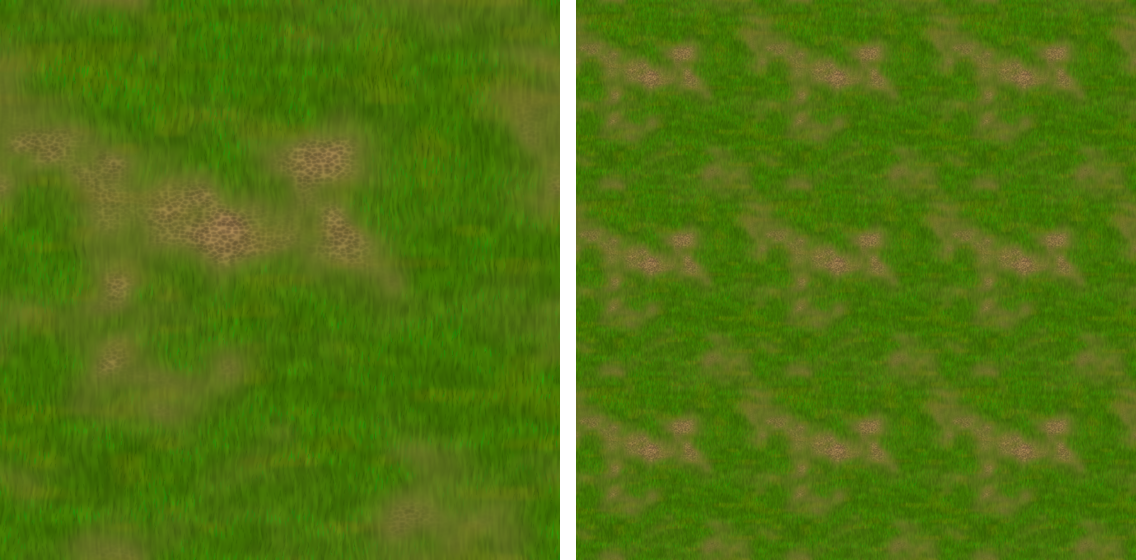
Left: one tile. Right: repeated 3 by 3.
Give the GLSL for this texture, as a Shadertoy shader.

```glsl
#define GRASS vec3(0.245, 0.445, 0.008)
#define SOIL vec3(0.56, 0.45, 0.275)
#define BRIGHT_BLADE vec3(0.11, 0.58, 0.03)
#define DARK_BLADE vec3(0.17, 0.35, 0.0)
#define YELLOW_TUFT vec3(0.38, 0.47, 0.01)
#define PATCHES vec2(5.0, 7.0)
#define BLADES vec2(120.0, 38.0)
#define GRAINS vec2(104.0, 150.0)
#define BLADE_WIDTH 0.0011
#define STREAK_CONTRAST 0.30
#define TAU 6.2831853

vec2 hash2(vec2 p) {
    vec3 q = fract(p.xyx * vec3(0.1031, 0.1030, 0.0973));
    q += dot(q, q.yzx + 33.33);
    return fract((q.xx + q.yz) * q.zy);
}

// Value noise that wraps over the unit square
float noise(vec2 p, vec2 period, float seed) {
    p *= period;
    vec2 c = floor(p), f = fract(p);
    f = f * f * (3.0 - 2.0 * f);
    vec2 a = mod(c, period) + seed, b = mod(c + 1.0, period) + seed;
    return mix(mix(hash2(a).x, hash2(vec2(b.x, a.y)).x, f.x),
               mix(hash2(vec2(a.x, b.y)).x, hash2(b).x, f.x), f.y);
}

// Distance to the nearest soil grain, in cells
float grainDistance(vec2 p) {
    p *= GRAINS;
    vec2 c = floor(p), f = fract(p);
    float nearest = 2.0;
    for (int y = -1; y <= 1; y++)
    for (int x = -1; x <= 1; x++) {
        vec2 o = vec2(x, y);
        vec2 center = o + hash2(mod(c + o, GRAINS) + 71.0);
        nearest = min(nearest, length(center - f));
    }
    return nearest;
}

// Tapered leaning blades: x is coverage, y picks the tone
vec2 blades(vec2 p, float seed) {
    vec2 g = p * BLADES, c = floor(g);
    float px = 1.0 / iResolution.y;
    vec2 result = vec2(0.0);
    for (int y = -1; y <= 0; y++)
    for (int x = -1; x <= 1; x++) {
        vec2 cell = c + vec2(x, y);
        vec2 id = mod(cell, BLADES) + seed;
        vec2 root = hash2(id), kind = hash2(id + 137.0);
        vec2 d = (g - cell - root) / BLADES;
        float size = mix(0.010, 0.022, kind.x);
        float h = d.y / size;
        float lean = (root.x - 0.4) * 0.007 * h * h;
        float width = BLADE_WIDTH * (1.1 - h);
        float cover = 1.0 - smoothstep(width - 0.5 * px, width + px, abs(d.x - lean));
        cover *= smoothstep(0.0, 0.4, h) * (1.0 - smoothstep(0.75, 1.0, h));
        if (cover > result.x) result = vec2(cover, kind.y);
    }
    return result;
}

// Share of bare soil: 0 is lush grass, 1 is bare ground
float bareness(vec2 p) {
    p += 0.012 * sin(TAU * vec2(2.0 * p.x + 3.0 * p.y, 4.0 * p.x - p.y));
    float n = 0.55 * noise(p, PATCHES, 3.0)
            + 0.30 * noise(p, PATCHES * 2.0, 19.0)
            + 0.15 * noise(p, PATCHES * 4.0, 47.0);
    return pow(clamp((n - 0.307) / 0.524, 0.0, 1.0), 1.7);
}

void mainImage(out vec4 fragColor, in vec2 fragCoord) {
    vec2 p = fragCoord / iResolution.xy;
    float bare = bareness(p);
    float lush = 1.0 - smoothstep(0.08, 0.55, bare);

    // Fine upright streaks, bent by a slow sideways drift
    vec2 bent = p + vec2(0.008 * noise(p, vec2(14.0, 30.0), 5.0), 0.0);
    float streak = 0.6 * noise(bent, vec2(240.0, 40.0), 11.0)
                 + 0.4 * noise(bent, vec2(110.0, 56.0), 29.0) - 0.5;

    // Grass with broad yellow and dark tufts
    float tuft = noise(bent, vec2(15.0, 38.0), 61.0);
    float yellow = smoothstep(0.55, 0.95, noise(bent, vec2(13.0, 34.0), 83.0));
    vec3 grass = GRASS * (0.92 + 0.16 * tuft);
    grass = mix(grass, YELLOW_TUFT, 0.5 * yellow);

    // Single blades, bright ones gathered in tufts
    for (int i = 0; i < 2; i++) {
        vec2 blade = blades(p, 200.0 + 90.0 * float(i));
        float bright = step(0.5, blade.y);
        float strength = mix(0.38, 0.65 * smoothstep(0.35, 0.9, tuft), bright);
        grass = mix(grass, mix(DARK_BLADE, BRIGHT_BLADE, bright), blade.x * strength * lush);
    }

    // Soil grains show only where the ground is bare
    float grain = smoothstep(0.1, 0.85, grainDistance(p)) - 0.5;
    float mottle = noise(p, vec2(60.0, 90.0), 97.0) - 0.5;
    float exposed = smoothstep(0.35, 0.85, bare);
    vec3 soil = SOIL * (1.0 + exposed * (0.28 * grain + 0.18 * mottle));

    vec3 color = mix(grass, soil, bare);
    color *= 1.0 + streak * STREAK_CONTRAST * mix(0.45, 1.0, lush);
    fragColor = vec4(clamp(color, 0.0, 1.0), 1.0);
}
```
